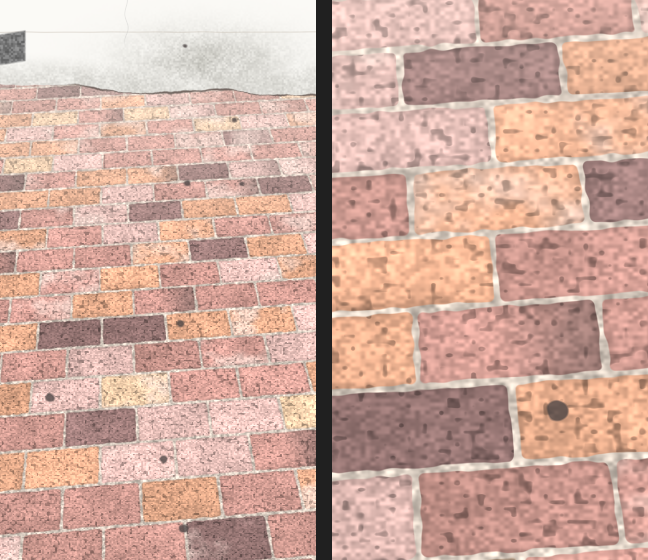
Left: the whole. Right: its middle third, enlarged.
Give the GLSL for this texture, as a Shadertoy shader.

```glsl
#define HORIZON 0.693
#define ROW_DEPTH 32.81
#define FIRST_ROW 20.17
#define VANISH_X 0.1784
#define JOINT 0.0175
#define GRAIN 0.30
#define SPOT_CHANCE 0.14
#define ROSE vec3(0.83, 0.62, 0.58)
#define ORANGE vec3(0.92, 0.69, 0.56)
#define PLUM vec3(0.60, 0.47, 0.46)
#define MORTAR vec3(0.87, 0.82, 0.77)
#define CONCRETE vec3(0.985, 0.98, 0.965)

float hash(vec2 p) {
    vec3 q = fract(p.xyx * 0.1031);
    q += dot(q, q.yzx + 33.33);
    return fract((q.x + q.y) * q.z);
}

float noise(vec2 p) {
    vec2 i = floor(p), f = fract(p);
    f = f * f * (3.0 - 2.0 * f);
    return mix(mix(hash(i), hash(i + vec2(1, 0)), f.x),
               mix(hash(i + vec2(0, 1)), hash(i + 1.0), f.x), f.y);
}

float fbm(vec2 p) {
    float sum = 0.0, amp = 0.5;
    for (int i = 0; i < 4; i++) {
        sum += amp * noise(p);
        p = p * 2.03 + 17.3;
        amp *= 0.5;
    }
    return sum / 0.9375;
}

float fill(float d, float soft) { return 1.0 - smoothstep(-soft, soft, d); }

float boxDistance(vec2 p, vec2 halfSize, float radius) {
    vec2 q = abs(p) - halfSize + radius;
    return length(max(q, 0.0)) + min(max(q.x, q.y), 0.0) - radius;
}

// Fired clay tint, chosen per brick
vec3 clay(float pick) {
    vec3 c = ROSE;
    c = mix(c, ORANGE, step(0.40, pick));
    c = mix(c, vec3(0.96, 0.82, 0.68), step(0.61, pick));
    c = mix(c, vec3(0.94, 0.78, 0.75), step(0.69, pick));
    return mix(c, PLUM, step(0.86, pick));
}

vec3 paving(vec2 p, float px) {
    // Tilted perspective: depth selects the row, width scales the columns
    float dx = p.x - 0.2813;
    float y = (p.y + 0.045 * dx) / (1.0 - 0.0422 * dx);
    float depth = y + HORIZON;
    float n = ROW_DEPTH / depth - FIRST_ROW, row = floor(n);
    vec2 size = vec2(0.0639 + 0.086 * y, depth * depth / ROW_DEPTH);
    float shift = 0.02 + 0.51 * mod(row + 1.0, 2.0) + 0.06 * (hash(vec2(row + 50.0, 7.0)) - 0.5);
    float u = (p.x - VANISH_X) / size.x - shift, col = floor(u);
    vec2 id = vec2(col, row) + 50.0;
    vec2 local = vec2(u - col, n - row) - 0.5;

    float d = boxDistance(local * size, 0.5 * size - JOINT * size.x, 0.03 * size.x);
    d += 0.0022 * (noise(p * 130.0) - 0.5);

    // Brick face: tint, mottling, pale bloom, dark stain and pits
    vec3 c = clay(hash(id)) * (0.95 + 0.12 * hash(id + 31.0));
    vec2 grit = p * vec2(1.0, 1.25);
    float mottle = fbm(grit * 28.0 + id * 3.7);
    c *= 0.88 + 0.26 * mottle;
    float bloom = smoothstep(0.45, 0.75, fbm(grit * 18.0 + id * 5.1)) * step(0.55, hash(id + 11.0));
    c = mix(c, vec3(0.98, 0.88, 0.84), 0.7 * bloom);
    float stain = smoothstep(-0.1, 0.5, local.x + 0.5 * (mottle - 0.5)) * step(0.84, hash(id + 23.0));
    c = mix(c, vec3(0.46, 0.38, 0.37), 0.6 * stain);
    c *= 1.0 - 0.28 * smoothstep(0.68, 0.92, noise(grit * 210.0));
    c *= 1.0 - 0.10 * smoothstep(-0.005, 0.0, d);

    vec3 joint = MORTAR * (0.82 + 0.32 * noise(p * 190.0));
    c = mix(joint, c, fill(d, px));
    c *= 1.0 + GRAIN * (noise(grit * 340.0) - 0.5);
    // Sun-bleached far rows
    return mix(c, vec3(1.0, 0.93, 0.89), 0.34 * (1.0 - smoothstep(0.15, 0.52, p.y)));
}

vec3 slab(vec2 p, float px) {
    // Mottled grey areas over bleached concrete
    float worn = exp(-dot((p - vec2(0.37, 0.115)) * vec2(7, 17), (p - vec2(0.37, 0.115)) * vec2(7, 17)));
    worn = max(worn, 0.7 * smoothstep(0.09, 0.15, p.y));
    vec3 c = CONCRETE - vec3(0.17, 0.17, 0.18) * worn * (0.4 + fbm(p * 34.0));
    c -= 0.14 * worn * (noise(p * 300.0) - 0.5);
    // Expansion joint and hairline crack
    float line = abs(p.y - 0.056 - 0.002 * noise(p * 25.0)) - 0.0006;
    float crack = abs(p.x - 0.225 - 0.008 * (noise(p * 40.0) - 0.5)) - 0.0004;
    c = mix(c, vec3(0.76, 0.72, 0.67), 0.55 * fill(line, px));
    c = mix(c, vec3(0.70), 0.4 * fill(crack, px) * fill(p.y - 0.075, 0.01));
    // Dark repair plate at the border
    float plate = boxDistance(p - vec2(0.0, 0.089 - 0.16 * p.x), vec2(0.045, 0.027), 0.001);
    return mix(c, vec3(0.48) + 0.24 * (noise(p * 280.0) - 0.5), fill(plate, 1.5 * px));
}

void mainImage(out vec4 fragColor, in vec2 fragCoord) {
    float px = 1.0 / iResolution.y;
    vec2 p = vec2(fragCoord.x / iResolution.x * 0.5625, 1.0 - fragCoord.y * px);

    // Ragged concrete border with a shadowed gap
    float border = 0.152 + 0.014 * smoothstep(0.13, 0.23, p.x) + 0.010 * smoothstep(0.405, 0.47, p.x)
                 - 0.006 * smoothstep(0.28, 0.40, p.x) + 0.005 * (fbm(p.xx * 45.0) - 0.5);
    float below = p.y - border;
    vec3 c = mix(paving(p, px), slab(p, px), fill(below, px));
    float gap = abs(below) - 0.0022 * noise(vec2(p.x * 40.0, 3.0));
    c = mix(c, vec3(0.36, 0.31, 0.29), 0.8 * fill(gap, px) * smoothstep(0.08, 0.17, p.x));

    // Scattered dark spots, larger when near
    vec2 cell = floor(p * 8.0);
    vec2 center = (cell + 0.25 + 0.5 * vec2(hash(cell + 3.0), hash(cell + 9.0))) / 8.0;
    float radius = (0.003 + 0.007 * center.y) * (0.6 + 0.6 * hash(cell + 5.0));
    float spot = length((p - center) * vec2(1.0, 1.15)) - radius + 0.003 * (noise(p * 150.0) - 0.5);
    c = mix(c, vec3(0.30, 0.27, 0.27), 0.8 * fill(spot, 1.5 * px) * step(hash(cell + 71.0), SPOT_CHANCE));

    fragColor = vec4(clamp(c, 0.0, 1.0), 1.0);
}
```
